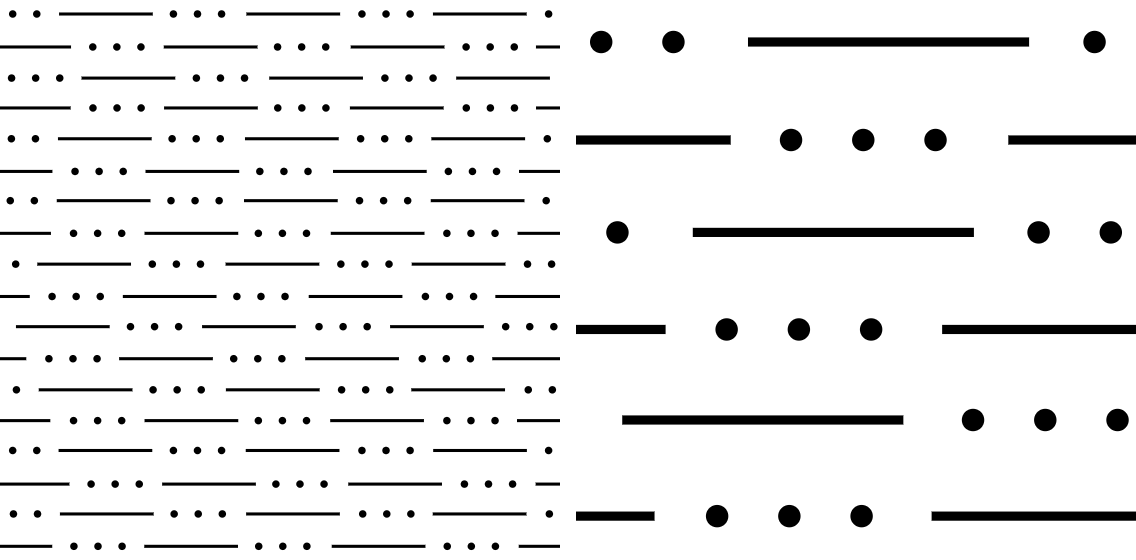
Left: the whole. Right: its middle third, enlarged.
Write a Shadertoy shader that draws this pattern.

```glsl
const float COLUMNS = 3.0;
const int ROWS = 18;

// Lengths in units of one column period
const float DOT_RADIUS = 0.0200;
const float DOT_GAP = 0.129;
const float DASH_HALF_LENGTH = 0.251;
const float DASH_HALF_WIDTH = 0.0082;
const float COLUMN_WOBBLE = 0.010;
const float DASH_JITTER = 0.010;

const vec3 PAPER = vec3(1.0);
const vec3 INK = vec3(0.0);

// Horizontal phase of each row, top to bottom, in periods
const float ROW_PHASE[ROWS] = float[ROWS](
    0.068, 0.626, 0.191, 0.627, 0.061, 0.531, 0.055, 0.523, -0.045,
    0.408, -0.162, 0.391, -0.041, 0.523, 0.068, 0.617, 0.072, 0.525);

// Downward drift of each row, as a fraction of the row height
const float ROW_DRIFT[ROWS] = float[ROWS](
    -0.05, 0.01, 0.01, -0.03, -0.04, 0.01, -0.05, 0.0, -0.01,
    0.03, 0.0, 0.03, 0.03, 0.02, -0.02, 0.06, 0.02, 0.06);

float hash21(vec2 p) {
    vec3 q = fract(p.xyx * 0.1031);
    q += dot(q, q.yzx + 33.33);
    return fract((q.x + q.y) * q.z);
}

float boxDistance(vec2 p, vec2 halfSize) {
    vec2 d = abs(p) - halfSize;
    return length(max(d, 0.0)) + min(max(d.x, d.y), 0.0);
}

// Three dots in a line, centred on the origin
float dotTrioDistance(vec2 p, float gap, float radius) {
    p.x -= gap * round(clamp(p.x / gap, -1.0, 1.0));
    return length(p) - radius;
}

// Dot trios on whole periods; the middle column sits slightly left
float dotsDistance(vec2 p) {
    float column = floor(p.x + 0.5);
    float isMiddle = 1.0 - min(abs(mod(column, 3.0) - 1.0), 1.0);
    p.x += COLUMN_WOBBLE * isMiddle - column;
    return dotTrioDistance(p, DOT_GAP, DOT_RADIUS);
}

// Dashes halfway between trios, each a little out of place
float dashesDistance(vec2 p, float row) {
    float column = floor(p.x);
    float jitter = DASH_JITTER * (hash21(vec2(column + 7.0, row)) - 0.5);
    p.x -= column + 0.5 + jitter;
    return boxDistance(p, vec2(DASH_HALF_LENGTH, DASH_HALF_WIDTH));
}

float coverage(float distanceToEdge, float pixel) {
    return clamp(0.5 - distanceToEdge / pixel, 0.0, 1.0);
}

void mainImage(out vec4 fragColor, in vec2 fragCoord) {
    vec2 uv = fragCoord / iResolution.xy;
    float pixel = COLUMNS / min(iResolution.x, iResolution.y);

    // Row cell, counted from the top
    float rowPosition = (1.0 - uv.y) * float(ROWS);
    int row = clamp(int(floor(rowPosition)), 0, ROWS - 1);
    float rowOffset = rowPosition - float(row) - 0.5 - ROW_DRIFT[row];
    vec2 p = vec2(uv.x * COLUMNS - ROW_PHASE[row],
                  rowOffset * COLUMNS / float(ROWS));

    float d = min(dotsDistance(p), dashesDistance(p, float(row)));
    fragColor = vec4(mix(PAPER, INK, coverage(d, pixel)), 1.0);
}
```
